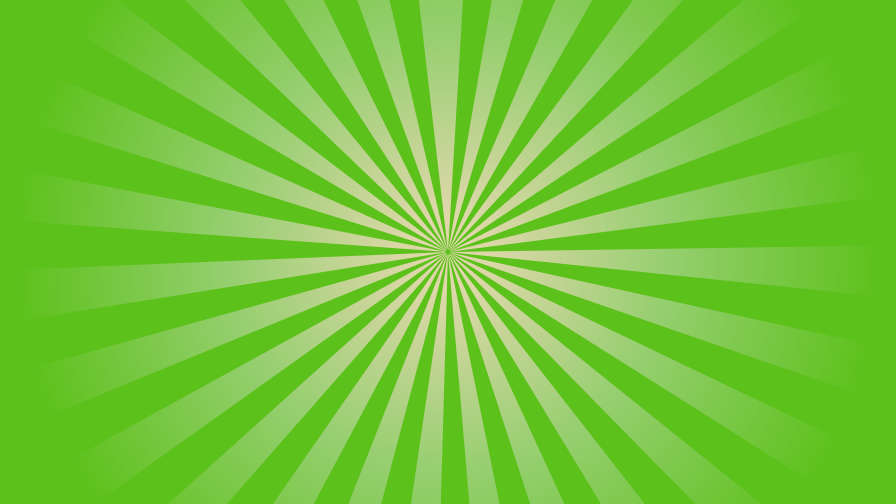
A WebGL 2 fragment shader for this background:

```glsl
#version 300 es
precision highp float;
// Green sunburst: cream rays that fade outward into a flat green field.

#define RAY_PITCH 0.2306   // angle from ray to ray, in radians
#define RAY_DUTY 0.51      // lit part of each pitch
#define TILT 0.028         // turn of the mirror axis, in radians
#define CREAM_RADIUS 0.07  // radii are in canvas heights
#define PALE_RADIUS 0.44
#define FADE_RADIUS 0.868
#define HUB_RADIUS 0.005

uniform vec2 u_resolution;
out vec4 fragColor;

const vec3 GREEN = vec3(0.36, 0.755, 0.10);
const vec3 PALE  = vec3(0.585, 0.81, 0.435);
const vec3 CREAM = vec3(0.875, 0.845, 0.67);

// Signed distance to the nearest ray edge, negative inside a ray.
// Rays mirror about the axis, so the two topmost merge into a wider one.
float rayDistance(vec2 p) {
    float c = cos(TILT), s = sin(TILT);
    vec2 q = vec2(c * p.x + s * p.y, c * p.y - s * p.x);
    float fromGap = abs(atan(q.x, -q.y));
    float offset = abs(fract(fromGap / RAY_PITCH) - 0.5);
    return (offset - 0.5 * RAY_DUTY) * RAY_PITCH * length(p);
}

// Ray colour from cream through pale green to the field colour.
vec3 rayColor(float r) {
    float inner = clamp((r - CREAM_RADIUS) / (PALE_RADIUS - CREAM_RADIUS), 0.0, 1.0);
    float outer = clamp((r - PALE_RADIUS) / (FADE_RADIUS - PALE_RADIUS), 0.0, 1.0);
    return mix(mix(CREAM, PALE, inner), GREEN, outer);
}

void main() {
    vec2 p = (gl_FragCoord.xy - 0.5 * u_resolution) / u_resolution.y;
    float pixel = 1.0 / u_resolution.y;
    float r = length(p);

    // Rays, with edges softened over one pixel
    float lit = clamp(0.5 - rayDistance(p) / pixel, 0.0, 1.0);

    // Small green hub where the rays meet
    lit *= smoothstep(HUB_RADIUS - pixel, HUB_RADIUS + pixel, r);

    fragColor = vec4(mix(GREEN, rayColor(r), lit), 1.0);
}
```
